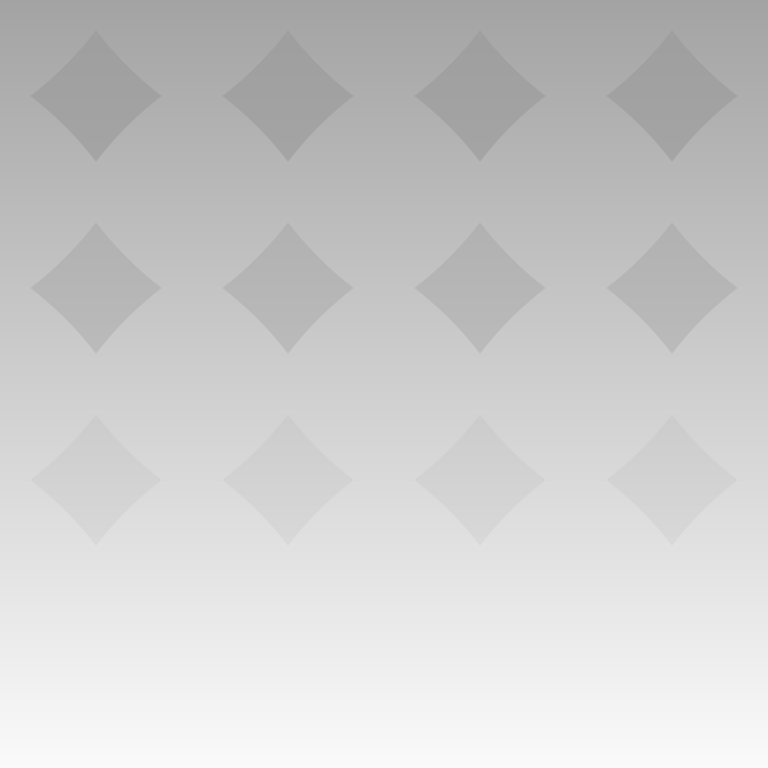
Reproduce this pattern procedurally as a three.js fragment shader.

```glsl
// Four by four grid of concave grey diamonds that fade out down a vertical grey gradient.
varying vec2 vUv;

// Diamond with gently inward-bowed sides: 1.0 on the outline, tips on the axes.
float concaveDiamond(vec2 p, float radius) {
  vec2 q = abs(p) / radius;
  return q.x + q.y + 0.3 * q.x * q.y;
}

void main() {
  // Backdrop: near white at the bottom, mid grey at the top
  float backdrop = mix(0.98, 0.64, vUv.y);

  // Repeating cells, with rows counted from the bottom
  vec2 grid = vUv * 4.0;
  float row = clamp(floor(grid.y), 0.0, 3.0);
  float outline = concaveDiamond(fract(grid) - 0.5, 0.342);
  float coverage = 1.0 - smoothstep(0.984, 1.016, outline);

  // Opacity grows row by row, from nothing at the bottom
  float opacity = 0.6 * pow(row / 3.0, 1.5);
  float grey = mix(backdrop, 0.6, coverage * opacity);

  gl_FragColor = vec4(vec3(grey), 1.0);
}
```
